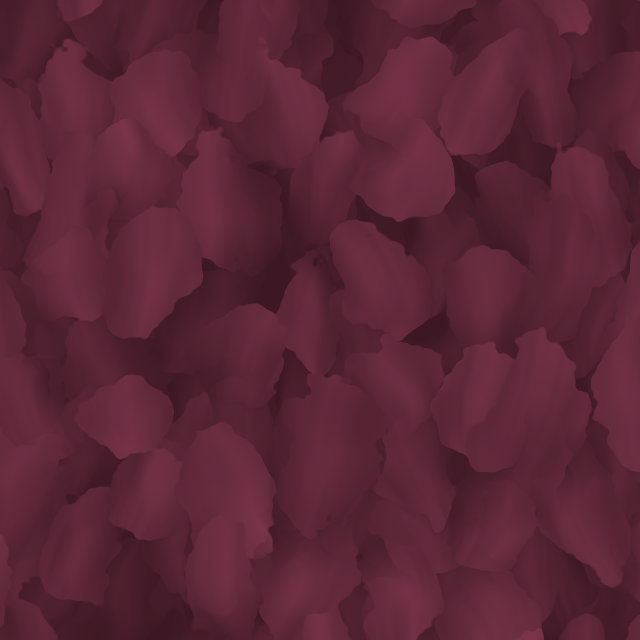
This texture is drawn by a WebGL 2 fragment shader. Its source:

```glsl
#version 300 es
precision highp float;

uniform vec2 u_resolution;
out vec4 fragColor;

vec4 hash4(vec2 p) {
    vec4 h = fract(p.xyxy * vec4(0.1031, 0.1030, 0.0973, 0.1099));
    h += dot(h, h.wzxy + 33.33);
    return fract((h.xxyz + h.yzzw) * h.zywx);
}

float noise(vec2 p) {
    vec2 i = floor(p), f = fract(p);
    f = f * f * f * (f * (f * 6.0 - 15.0) + 10.0);
    float low = mix(hash4(i).x, hash4(i + vec2(1, 0)).x, f.x);
    float high = mix(hash4(i + vec2(0, 1)).x, hash4(i + vec2(1, 1)).x, f.x);
    return mix(low, high, f.y);
}

float fbm(vec2 p) {
    return 0.6 * noise(p) + 0.27 * noise(p * 2.3 + 7.1) + 0.13 * noise(p * 5.1 + 3.7);
}

mat2 rotation(float a) {
    float c = cos(a), s = sin(a);
    return mat2(c, -s, s, c);
}

// Lays one ragged petal over the tone beneath it
float addPetal(float tone, vec2 p, vec2 center, vec2 id, float layer) {
    vec4 shape = hash4(id + 17.3);
    vec4 look = hash4(id + 71.9);
    vec2 seed = 40.0 * shape.xy;

    vec2 radius = vec2(mix(0.052, 0.078, shape.x), mix(0.075, 0.128, shape.y));
    vec2 q = rotation((shape.z - 0.5) * 0.95) * (p - center) / radius;
    q.x += (shape.w - 0.5) * 0.6 * q.y * q.y;
    q.x *= 1.0 + (look.x - 0.4) * 0.6 * q.y;

    float ragged = fbm(p * 17.0 + seed) - 0.5;
    float d = (length(q) - 0.98 + 0.75 * ragged) * radius.x;
    float pixel = 1.0 / u_resolution.y;
    float cover = 1.0 - smoothstep(-pixel, pixel, d);

    // Some petals dissolve on one side into those behind
    float turn = 6.2832 * look.y;
    float side = dot(q, vec2(cos(turn), sin(turn)));
    cover *= mix(1.0, smoothstep(-1.0, 0.1, side), 0.9 * step(0.4, look.z));

    // Ridge, sidelight and fine veins along the length
    float ridge = exp(-2.8 * pow(q.x - 0.5 * (look.w - 0.5), 2.0)) - 0.55;
    float veinX = q.x / (1.35 + 0.35 * q.y);
    float veins = noise(vec2(veinX * 9.0, q.y * 0.9) + seed) - 0.5;
    float folds = noise(vec2(veinX * 3.0, q.y * 1.3) + seed + 9.0) - 0.5;
    float petal = 0.15 + 0.235 * layer + 0.2 * (look.x - 0.5);
    petal += 0.24 * ridge + 0.12 * side * look.w + 0.07 * veins + 0.2 * folds;
    petal -= 0.16 * smoothstep(0.1, 1.1, -q.y) * step(0.5, shape.w);

    // Narrow soft shade around the outline
    float shade = 0.16 * exp(-max(d, 0.0) * 130.0) * smoothstep(0.03, 0.0, d);
    tone *= 1.0 - shade * smoothstep(0.8, -0.6, q.y);
    return mix(tone, petal, cover);
}

void main() {
    vec2 p = gl_FragCoord.xy / u_resolution.y;
    vec2 bent = p + 0.022 * (vec2(noise(p * 11.0), noise(p * 11.0 + 31.0)) - 0.5);
    vec2 cell = vec2(0.13, 0.16);
    float tone = 0.1 + 0.12 * noise(p * 14.0);

    // Layers run from the dark depths to the lit front
    for (int k = 0; k < 3; k++) {
        float layer = float(k);
        vec2 shift = layer * vec2(0.37, 0.53);
        vec2 home = floor(bent / cell + shift);
        for (int j = 1; j >= -1; j--) {
            for (int i = -1; i <= 1; i++) {
                vec2 id = home + vec2(i, j);
                vec2 key = id + 50.0 + 37.0 * layer;
                vec4 place = hash4(key);
                if (place.z > 1.0 - 0.13 * layer) continue;
                vec2 center = (id - shift + 0.5 + 0.7 * (place.xy - 0.5)) * cell;
                tone = addPetal(tone, bent, center, key, layer);
            }
        }
    }

    // Broad drift of light, dimmer toward the top
    tone += 0.2 * (noise(p * 3.5 + 12.0) - 0.5) + 0.06 * (0.5 - p.y);
    tone = clamp(tone, 0.04, 0.95);
    fragColor = vec4(mix(vec3(0.23, 0.09, 0.135), vec3(0.49, 0.21, 0.30), tone), 1.0);
}
```
